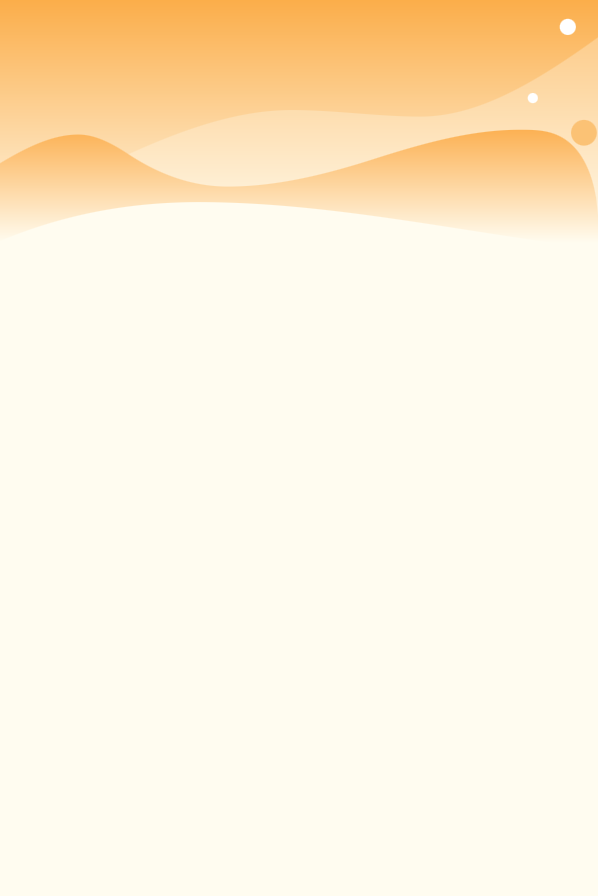
A Shadertoy shader for this background:

```glsl
// Warm orange waves fading into a cream page, with three small dots.
// Each wave edge is a chain of cubic spans; vertical gradients fill the layers.
// Lengths are percent of the canvas width, with y measured down from the top.

// Cubic height between two knots, each given as (x, height, slope).
float span(float x, vec3 a, vec3 b) {
    float w = b.x - a.x;
    float t = (x - a.x) / w;
    float s = 1.0 - t;
    return mix(a.y, b.y, t * t * (3.0 - 2.0 * t))
         + w * t * s * (a.z * s - b.z * t);
}

// Pale wave at the back, rising to the right.
float veilEdge(float x) {
    vec3 rise = vec3(21.9, 25.6, -0.45);
    vec3 crest = vec3(48.8, 18.4, 0.0);
    vec3 dip = vec3(70.3, 19.5, 0.0);
    if (x < rise.x) return rise.y + rise.z * (x - rise.x);
    if (x < crest.x) return span(x, rise, crest);
    if (x < dip.x) return span(x, crest, dip);
    return span(x, dip, vec3(100.0, 6.25, -0.72));
}

// Front wave: two crests, then a rounded drop at the right border.
float frontEdge(float x) {
    vec3 crest = vec3(13.1, 22.5, 0.0);
    vec3 fall = vec3(21.5, 25.8, 0.66);
    vec3 trough = vec3(38.1, 31.2, 0.0);
    vec3 climb = vec3(62.5, 26.6, -0.32);
    vec3 shoulder = vec3(86.9, 21.7, 0.0);
    if (x < crest.x) return span(x, vec3(0.0, 27.3, -0.6), crest);
    if (x < fall.x) return span(x, crest, fall);
    if (x < trough.x) return span(x, fall, trough);
    if (x < climb.x) return span(x, trough, climb);
    if (x < shoulder.x) return span(x, climb, shoulder);
    float t = (x - shoulder.x) / (100.0 - shoulder.x);
    return shoulder.y + 15.6 * (1.0 - sqrt(max(0.0, 1.0 - t * t * t)));
}

// Broad cream hill at the bottom of the waves.
float hillEdge(float x) {
    vec3 top = vec3(33.2, 33.8, 0.0);
    if (x < top.x) return span(x, vec3(0.0, 40.3, -0.42), top);
    return span(x, top, vec3(100.0, 41.6, 0.12));
}

// Smooth coverage of the region where d is positive.
float cover(float d) {
    return clamp(0.5 + d / max(fwidth(d), 1e-4), 0.0, 1.0);
}

float dot2D(vec2 p, vec2 center, float radius) {
    return cover(radius - length(p - center));
}

void mainImage(out vec4 fragColor, in vec2 fragCoord) {
    vec2 p = 100.0 * vec2(fragCoord.x, iResolution.y - fragCoord.y) / iResolution.x;
    vec3 cream = vec3(1.0, 0.988, 0.94);

    // Sky and pale back wave
    vec3 color = mix(vec3(0.984, 0.68, 0.29), cream, clamp(p.y / 41.0, 0.0, 1.0));
    color = mix(color, cream, 0.29 * cover(p.y - veilEdge(p.x)));

    // Front wave, fading downward
    vec3 front = mix(vec3(0.988, 0.695, 0.33), cream, clamp((p.y - 21.8) / 18.8, 0.0, 1.0));
    color = mix(color, front, cover(p.y - frontEdge(p.x)));

    // Cream hill
    color = mix(color, cream, cover(p.y - hillEdge(p.x)));

    // Dots
    float white = max(dot2D(p, vec2(94.95, 4.5), 1.35), dot2D(p, vec2(89.1, 16.4), 0.85));
    color = mix(color, vec3(1.0), white);
    color = mix(color, vec3(0.984, 0.76, 0.46), dot2D(p, vec2(97.65, 22.2), 2.15));

    fragColor = vec4(color, 1.0);
}
```
